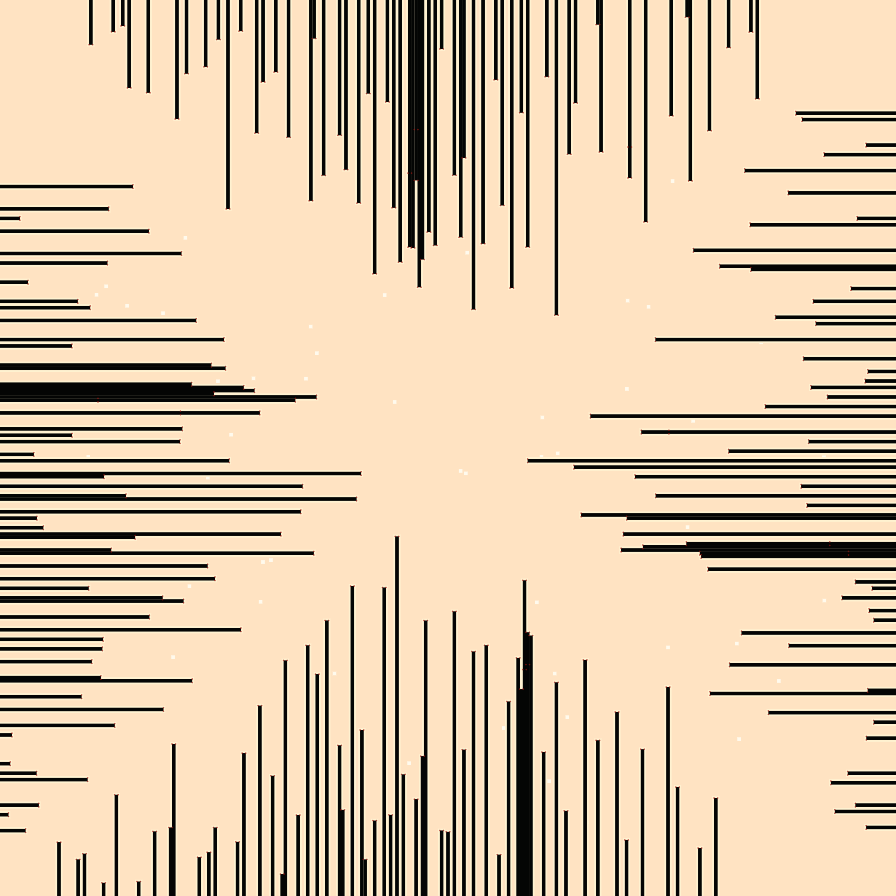
Write a Shadertoy shader that draws this background.

```glsl
// Thin black bars grow inward from all four edges over a warm cream ground.
// Hashed positions snap to a fine grid, so neighbours merge into solid bundles;
// lengths are random below a tent envelope. Pale specks lie beneath the bars.

const vec3 CREAM = vec3(1.00, 0.89, 0.76);
const vec3 PALE  = vec3(1.00, 0.95, 0.82);
const vec3 SPECK = vec3(1.00, 0.98, 0.93);
const vec3 INK   = vec3(0.015, 0.02, 0.015);
const vec3 TIP   = vec3(0.65, 0.08, 0.06);

const int   BARS       = 62;      // bars per side
const int   BUNDLED    = 5;       // bars packed side by side
const int   SPECKS     = 54;
const float GRID       = 281.0;   // slots along an edge
const float BAR_HALF   = 0.0020;
const float HALO_WIDTH = 0.0020;
const float TIP_RADIUS = 0.0009;
const float SPECK_HALF = 0.0020;
const float TENT_SLOPE = 0.93;
const float CROWDING   = 0.35;    // extra density towards the middle

// Per side: first position, last position, longest reach, bundle centre.
// Order: bottom, top, left, right.
const vec4 SIDES[4] = vec4[4](
    vec4(0.055, 0.80, 0.405, 0.585),
    vec4(0.090, 0.86, 0.360, 0.466),
    vec4(0.060, 0.80, 0.450, 0.561),
    vec4(0.060, 0.89, 0.462, 0.385));

float hash(vec2 p) {
    return fract(sin(dot(p, vec2(127.1, 311.7))) * 43758.5453);
}

// Coverage of a shape from its signed distance, softened over one pixel.
float coverage(float dist, float px) {
    return 1.0 - smoothstep(-0.5 * px, 0.5 * px, dist);
}

// x: position across the edge, y: depth inward from it.
vec2 sideCoords(vec2 uv, int side) {
    if (side == 0) return uv;
    if (side == 1) return vec2(uv.x, 1.0 - uv.y);
    if (side == 2) return uv.yx;
    return vec2(uv.y, 1.0 - uv.x);
}

// Slot centre of one bar, either packed in the bundle or spread out.
float barCentre(int i, int side) {
    vec4 s = SIDES[side];
    float c = s.w + float(i - BUNDLED / 2) / GRID;
    if (i >= BUNDLED) {
        float jitter = hash(vec2(float(i), float(side) * 7.0 + 1.0));
        float t = (float(i - BUNDLED) + jitter) / float(BARS - BUNDLED);
        t += CROWDING * sin(6.28318 * t) / 6.28318;
        c = mix(s.x, s.y, t);
    }
    return (floor(c * GRID) + 0.5) / GRID;
}

float barLength(int i, int side, float centre) {
    float edgeGap = min(centre, 1.0 - centre);
    float envelope = min(SIDES[side].z, TENT_SLOPE * edgeGap);
    float h = hash(vec2(float(i) + 0.5, float(side) * 11.0 + 3.0));
    float share = i < BUNDLED ? mix(0.5, 0.9, h) : mix(0.08, 1.0, h);
    return envelope * share;
}

// x: distance to the nearest bar, y: distance to the nearest tip corner.
vec2 barField(vec2 uv) {
    vec2 nearest = vec2(1.0);
    for (int side = 0; side < 4; side++) {
        vec2 p = sideCoords(uv, side);
        if (p.y > SIDES[side].z + 0.02) continue;
        for (int i = 0; i < BARS; i++) {
            float centre = barCentre(i, side);
            float across = abs(p.x - centre) - BAR_HALF;
            if (across > 0.02) continue;
            float along = p.y - barLength(i, side, centre);
            nearest.x = min(nearest.x, max(across, along));
            nearest.y = min(nearest.y, length(vec2(across, along)));
        }
    }
    return nearest;
}

// Distance to the nearest small square speck, scattered about the middle.
float speckField(vec2 uv) {
    float nearest = 1.0;
    for (int i = 0; i < SPECKS; i++) {
        float angle = 6.28318 * hash(vec2(float(i), 41.0));
        float radius = 0.47 * pow(hash(vec2(float(i), 53.0)), 0.6);
        vec2 d = abs(uv - 0.5 - radius * vec2(cos(angle), sin(angle)));
        nearest = min(nearest, max(d.x, d.y) - SPECK_HALF);
    }
    return nearest;
}

void mainImage(out vec4 fragColor, in vec2 fragCoord) {
    vec2 uv = fragCoord / iResolution.xy;
    float px = 1.0 / min(iResolution.x, iResolution.y);
    vec2 bars = barField(uv);

    // Ground and specks, then a pale rim, the ink and its tinted corners.
    vec3 color = mix(CREAM, SPECK, coverage(speckField(uv), px));
    color = mix(color, PALE, coverage(bars.x - HALO_WIDTH, px));
    color = mix(color, INK, coverage(bars.x, px));
    color = mix(color, TIP, 0.6 * coverage(bars.y - TIP_RADIUS, px));
    fragColor = vec4(color, 1.0);
}
```
